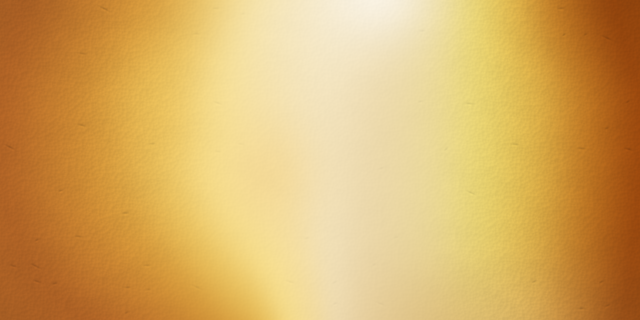
Write a WebGL 2 fragment shader that draws this background.

```glsl
#version 300 es
precision highp float;
// Warm plaster wall: rust edges, golden bands and a pale cream light in the centre.

uniform vec2 u_resolution;
out vec4 fragColor;

// Horizontal colour ramp, evenly spaced from left to right
const int STOPS = 13;
const vec3 RAMP[STOPS] = vec3[STOPS](
  vec3(0.68, 0.37, 0.14), vec3(0.77, 0.49, 0.18), vec3(0.83, 0.59, 0.22),
  vec3(0.91, 0.75, 0.35), vec3(0.97, 0.88, 0.56), vec3(0.96, 0.87, 0.62),
  vec3(0.95, 0.89, 0.75), vec3(0.92, 0.84, 0.66), vec3(0.92, 0.85, 0.62),
  vec3(0.91, 0.84, 0.44), vec3(0.87, 0.71, 0.29), vec3(0.75, 0.46, 0.13),
  vec3(0.58, 0.25, 0.04));
const float RAMP_SHARPNESS = 1.6;

// Lights and tints
const vec3 WHITE_LIGHT = vec3(0.98, 0.96, 0.92);
const vec3 CREAM_LIGHT = vec3(0.96, 0.91, 0.78);
const vec3 PEACH_TINT  = vec3(0.95, 0.83, 0.55);
const vec3 SAND_TINT   = vec3(0.83, 0.68, 0.43);
const vec3 GOLD_TINT   = vec3(0.93, 0.76, 0.34);

// How far the edges lean inwards at the bottom and top
const float LEFT_BOTTOM = 0.17;
const float LEFT_TOP    = 0.07;
const float RIGHT_LEAN  = 0.045;

// Plaster surface
const float GRAIN_CELLS     = 95.0;
const float RELIEF_STRENGTH = 0.095;
const float MOTTLE_STRENGTH = 0.018;
const float CHIP_CELLS      = 14.0;
const float CHIP_CHANCE     = 0.13;
const float CHIP_STRENGTH   = 0.16;

vec2 hash2(vec2 p) {
  vec3 q = fract(p.xyx * vec3(0.1031, 0.1030, 0.0973));
  q += dot(q, q.yzx + 33.33);
  return fract((q.xx + q.yz) * q.zy);
}

// Distance to the nearest scattered point
float cellular(vec2 p) {
  vec2 cell = floor(p);
  vec2 local = fract(p);
  float nearest = 4.0;
  for (int y = -1; y <= 1; y++)
    for (int x = -1; x <= 1; x++) {
      vec2 offset = vec2(x, y);
      vec2 d = offset + hash2(cell + offset) - local;
      nearest = min(nearest, dot(d, d));
    }
  return sqrt(nearest);
}

// Surface height from fine, medium and coarse grain
float plaster(vec2 p) {
  return 0.5 * cellular(p * GRAIN_CELLS) + 0.4 * cellular(p * GRAIN_CELLS * 0.45 + 17.0)
       + 0.4 * cellular(p * GRAIN_CELLS * 0.17 + 41.0);
}

// Sparse small chips: a dark hollow with a lit lower rim
float chips(vec2 p) {
  vec2 cell = floor(p * CHIP_CELLS);
  vec2 seed = hash2(cell + 7.0);
  vec2 d = fract(p * CHIP_CELLS) - mix(vec2(0.3), vec2(0.7), hash2(cell));
  d.y += (seed.y - 0.5) * d.x;
  vec2 size = vec2(0.07 + 0.12 * seed.y, 0.06);
  float hollow = exp(-dot(d / size, d / size));
  return hollow * (d.y / size.y + 0.35) * step(seed.x, CHIP_CHANCE);
}

// Broad uneven patches from layered sines
float mottle(vec2 p) {
  float sum = 0.0;
  float weight = 0.5;
  for (int i = 0; i < 4; i++) {
    sum += weight * sin(p.x * 7.0 + 1.7 * sin(p.y * 9.0 + float(i))) * sin(p.y * 13.0 + 1.3 * sin(p.x * 5.0));
    p = mat2(1.5, 0.9, -0.9, 1.5) * p + 2.3;
    weight *= 0.7;
  }
  return sum;
}

// Soft blend of all ramp stops around position u
vec3 ramp(float u) {
  vec4 sum = vec4(0.0);
  float position = clamp(u, 0.0, 1.0) * float(STOPS - 1);
  for (int i = 0; i < STOPS; i++) {
    float d = position - float(i);
    sum += vec4(RAMP[i], 1.0) * exp(-RAMP_SHARPNESS * d * d);
  }
  return sum.rgb / sum.a;
}

float glow(vec2 uv, vec2 centre, vec2 radius) {
  vec2 d = (uv - centre) / radius;
  return exp(-dot(d, d));
}

void main() {
  vec2 uv = gl_FragCoord.xy / u_resolution;
  vec2 p = gl_FragCoord.xy / u_resolution.y;

  // Bend the vertical bands into a rounded pool of light
  float low = pow(max(1.0 - uv.y / 0.5, 0.0), 1.7);
  float high = smoothstep(0.65, 1.05, uv.y);
  float leftWeight = smoothstep(-0.25, 0.3, uv.x) * (1.0 - smoothstep(0.38, 0.58, uv.x));
  float lean = (LEFT_BOTTOM * low + LEFT_TOP * high) * leftWeight;
  float rightLean = RIGHT_LEAN * (high + 0.6 * low) * smoothstep(0.68, 0.88, uv.x);
  vec3 color = ramp(uv.x - lean + rightLean);

  // Lights and tints
  color = mix(color, GOLD_TINT, 0.35 * glow(uv, vec2(0.24, 0.70), vec2(0.07, 0.20)));
  color = mix(color, PEACH_TINT, 0.55 * glow(uv, vec2(0.42, 0.46), vec2(0.07, 0.16)));
  color = mix(color, SAND_TINT, 0.65 * glow(uv, vec2(0.74, -0.06), vec2(0.18, 0.24)));
  color = mix(color, CREAM_LIGHT, 0.75 * glow(uv, vec2(0.48, 0.95), vec2(0.13, 0.30)));
  color = mix(color, WHITE_LIGHT, 0.85 * glow(uv, vec2(0.59, 1.03), vec2(0.09, 0.17)));

  // Darker outer corners
  color *= 1.0 - 0.07 * smoothstep(0.30, 0.5, abs(uv.x - 0.5)) * (low + high);

  // Plaster relief lit from the upper left, faint in the bright centre
  float roughness = mix(0.22, 1.0, smoothstep(0.12, 0.36, abs(uv.x - 0.5)));
  float relief = plaster(p) - plaster(p + vec2(-0.004, 0.004));
  float surface = RELIEF_STRENGTH * relief + MOTTLE_STRENGTH * mottle(p * 1.6) - CHIP_STRENGTH * chips(p);
  color *= 1.0 + roughness * surface;

  fragColor = vec4(clamp(color, 0.0, 1.0), 1.0);
}
```
